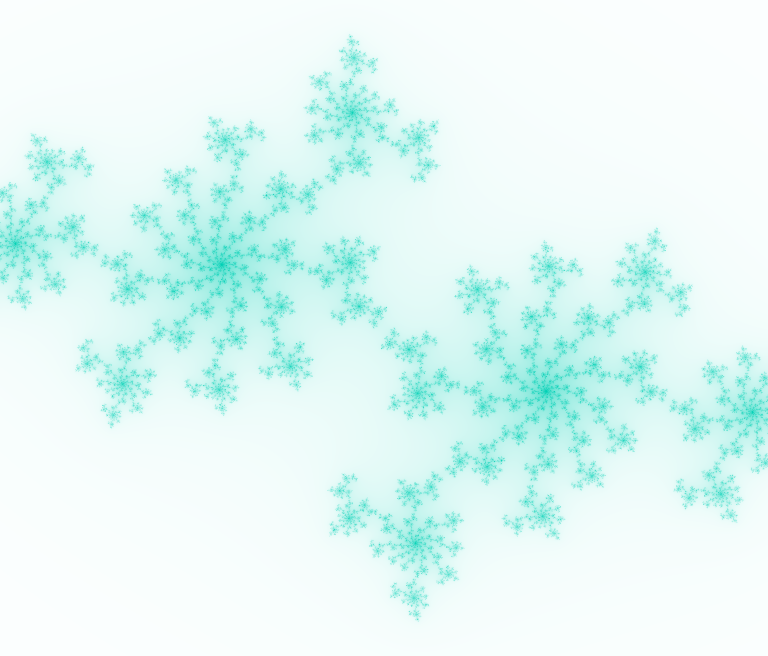
This background is drawn by a WebGL 2 fragment shader. Its source:

```glsl
#version 300 es
precision highp float;

uniform vec2 u_resolution;
out vec4 fragColor;

const int MAX_STEPS = 100;
const int GRID = 2;
const float BAILOUT = 16.0;
const vec2 SEED = vec2(-0.70176, 0.3842);
const vec3 PAPER = vec3(1.0);
const vec3 TEAL = vec3(0.0, 0.816, 0.71);

vec2 complexSquare(vec2 z) {
    return vec2(z.x * z.x - z.y * z.y, 2.0 * z.x * z.y);
}

// Continuous escape time of the Julia iteration, scaled to 0..1
float escapeTime(vec2 z, vec2 seed) {
    for (int i = 0; i < MAX_STEPS; i++) {
        z = complexSquare(z) + seed;
        float radius = length(z);
        if (radius > BAILOUT) {
            float steps = float(i) + 2.0 - log2(log2(radius));
            return clamp(steps / float(MAX_STEPS), 0.0, 1.0);
        }
    }
    return 1.0;
}

// Plane centred on the canvas, one unit per half height
vec2 toPlane(vec2 pixel, vec2 resolution) {
    return (2.0 * pixel - resolution) / resolution.y;
}

void main() {
    // Average a small grid of samples to smooth the fine dust
    float density = 0.0;
    for (int y = 0; y < GRID; y++) {
        for (int x = 0; x < GRID; x++) {
            vec2 offset = (vec2(x, y) + 0.5) / float(GRID) - 0.5;
            vec2 point = toPlane(gl_FragCoord.xy + offset, u_resolution);
            density += escapeTime(point, SEED);
        }
    }
    density /= float(GRID * GRID);

    fragColor = vec4(mix(PAPER, TEAL, density), 1.0);
}
```
